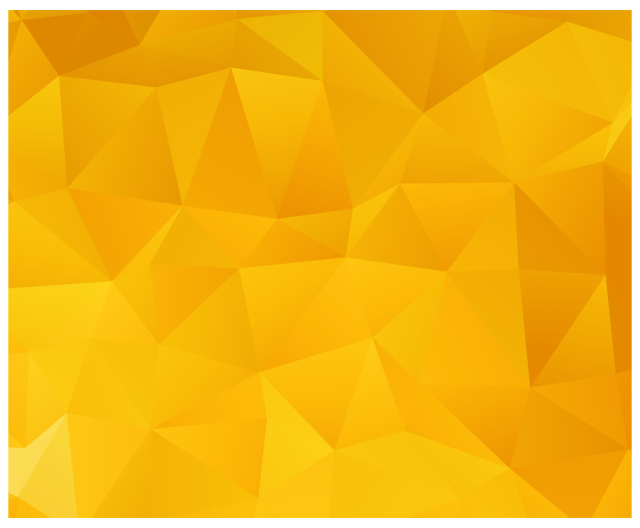
This background is drawn by a Shadertoy shader. Its source:

```glsl
// Low-poly panel of amber and yellow triangles inside a thin white margin.
// A jittered grid is split into triangles; each takes a tone from broad light
// and dark pools, a random offset and its own soft linear gradient.

const float COLUMNS = 7.5;

vec2 hash2(vec2 p) {
    vec3 q = fract(p.xyx * vec3(0.1031, 0.1030, 0.0973));
    q += dot(q, q.yzx + 33.33);
    return fract((q.xx + q.yz) * q.zy);
}

float cross2(vec2 a, vec2 b) {
    return a.x * b.y - a.y * b.x;
}

// Mesh vertex of a grid node
vec2 node(vec2 id) {
    return id + 0.8 * (hash2(id + 17.0) - 0.5);
}

// Distance from the line through a and b, positive on its left
float leftOf(vec2 p, vec2 a, vec2 b) {
    return cross2(b - a, p - a) / length(b - a);
}

float pool(vec2 p, vec2 centre, float radius) {
    vec2 d = (p - centre) / radius;
    return exp(-dot(d, d));
}

// Broad light and dark areas, in units of the canvas width
float toneField(vec2 p) {
    float tone = 0.46 - 0.1 * smoothstep(0.4, 0.8, p.y);
    tone += 0.38 * pool(p, vec2(0.50, 0.09), 0.16);
    tone += 0.28 * pool(p, vec2(0.05, 0.22), 0.19);
    tone += 0.35 * pool(p, vec2(0.97, 0.64), 0.07);
    tone -= 0.38 * pool(p, vec2(0.13, 0.78), 0.14);
    tone -= 0.48 * pool(p, vec2(0.97, 0.38), 0.16);
    tone -= 0.45 * pool(p, vec2(0.63, 0.67), 0.07);
    tone -= 0.25 * pool(p, vec2(0.95, 0.10), 0.13);
    return tone;
}

vec3 facetColor(vec2 p, vec2 middle, vec2 seed) {
    vec2 rnd = hash2(seed + 5.0);
    vec2 c = middle / COLUMNS;
    float angle = 6.2832 * hash2(seed + 41.0).x;
    vec2 slope = 0.16 * vec2(cos(angle), sin(angle)) + vec2(-0.03, 0.10);
    float tone = toneField(c) + 0.28 * (rnd.x - 0.5) + dot(p - middle, slope);

    vec3 color = mix(vec3(0.90, 0.53, 0.0), vec3(0.98, 0.73, 0.02),
                     clamp(tone * 2.0, 0.0, 1.0));
    color = mix(color, vec3(1.0, 0.86, 0.12), clamp(tone * 2.0 - 1.0, 0.0, 1.0));

    // Lean towards orange or ochre, with more ochre near the top
    color += vec3(0.02, -0.03, 0.0) * (rnd.y - 0.5);
    color.r -= 0.03 * smoothstep(0.5, 0.8, c.y);

    // Pale lower left corner
    return mix(color, vec3(0.98, 0.91, 0.50), 0.9 * pool(c, vec2(0.02, 0.09), 0.07));
}

// Adds one anticlockwise triangle, weighted by its coverage
void addFacet(inout vec4 sum, vec2 p, vec2 a, vec2 b, vec2 c, vec2 seed, float px) {
    float inside = min(leftOf(p, a, b), min(leftOf(p, b, c), leftOf(p, c, a)));
    float cover = smoothstep(-0.7 * px, 0.7 * px, inside);
    if (cover > 0.0)
        sum += cover * vec4(facetColor(p, (a + b + c) / 3.0, seed), 1.0);
}

void mainImage(out vec4 fragColor, in vec2 fragCoord) {
    vec2 uv = fragCoord / iResolution.x;
    vec2 p = uv * COLUMNS;
    float px = COLUMNS / iResolution.x;
    vec4 sum = vec4(0.0);

    // Visit the nearby quads and split each along a valid, short diagonal
    for (int j = -1; j <= 1; j++)
    for (int i = -1; i <= 1; i++) {
        vec2 id = floor(p) + vec2(i, j);
        vec2 a = node(id);
        vec2 b = node(id + vec2(1, 0));
        vec2 c = node(id + vec2(1, 1));
        vec2 d = node(id + vec2(0, 1));
        bool acFits = min(cross2(b - a, c - a), cross2(c - a, d - a)) > 0.0;
        bool bdFits = min(cross2(b - a, d - a), cross2(c - b, d - b)) > 0.0;
        bool useAC = acFits && (!bdFits || distance(a, c) < distance(b, d));
        addFacet(sum, p, a, b, useAC ? c : d, id, px);
        addFacet(sum, p, useAC ? a : b, c, d, id + 71.0, px);
    }
    vec3 color = sum.rgb / max(sum.a, 0.001);

    // White margin
    vec2 halfSize = 0.5 * iResolution.xy / iResolution.x;
    vec2 edge = abs(uv - halfSize) - halfSize + vec2(0.013, 0.0157);
    float margin = clamp(max(edge.x, edge.y) * iResolution.x + 0.5, 0.0, 1.0);
    fragColor = vec4(mix(color, vec3(1.0), margin), 1.0);
}
```
